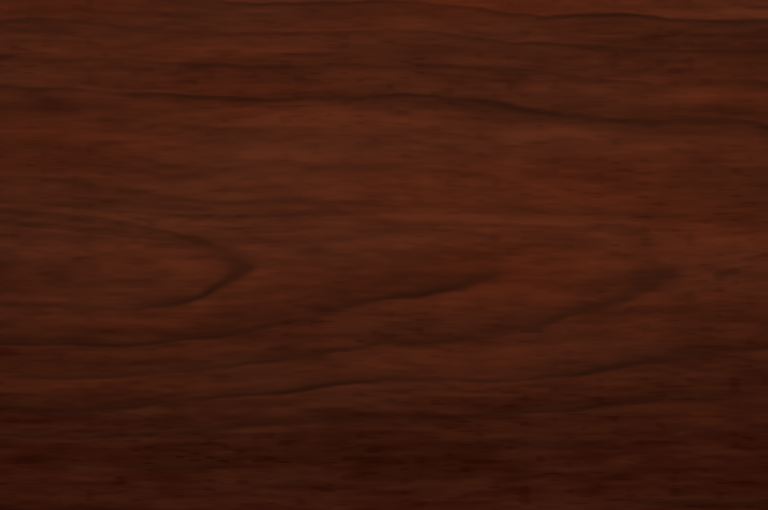
A Shadertoy shader for this texture:

```glsl
// Dark mahogany board: horizontal grain with cathedral arches along the middle.

const vec3 DARK_WOOD  = vec3(0.160, 0.046, 0.018);
const vec3 MID_WOOD   = vec3(0.248, 0.108, 0.058);
const vec3 LIGHT_WOOD = vec3(0.340, 0.152, 0.084);
const vec3 VEIN_COLOR = vec3(0.155, 0.072, 0.042);

float hash(vec2 p) {
    vec3 q = fract(vec3(p.xyx) * 0.1031);
    q += dot(q, q.yzx + 33.33);
    return fract((q.x + q.y) * q.z);
}

// Smooth value noise, from -1 to 1.
float noise(vec2 p) {
    vec2 cell = floor(p);
    vec2 f = fract(p);
    vec2 u = f * f * (3.0 - 2.0 * f);
    float low  = mix(hash(cell), hash(cell + vec2(1, 0)), u.x);
    float high = mix(hash(cell + vec2(0, 1)), hash(cell + vec2(1, 1)), u.x);
    return 2.0 * mix(low, high, u.y) - 1.0;
}

float fbm(vec2 p, int octaves) {
    float sum = 0.0;
    float amplitude = 0.55;
    for (int i = 0; i < octaves; i++) {
        sum += amplitude * noise(p);
        p = p * 2.03 + vec2(17.3, 9.1);
        amplitude *= 0.5;
    }
    return sum;
}

// Distance from the heart of a tapering log; level lines are arches.
float ringRadius(vec2 p, float axis) {
    float depth = 0.045 + 0.13 * p.x + 0.018 * noise(vec2(p.x * 4.0, 3.7));
    float bend = 0.028 * fbm(p * vec2(2.2, 5.0) + 4.0, 3);
    float ripple = 0.005 * fbm(p * vec2(16.0, 30.0), 2);
    return length(vec2(p.y - axis, depth)) + bend + ripple;
}

// Thin late wood line with a soft shoulder; each ring has its own strength.
float ringVein(float phase, vec2 p, float side) {
    float f = fract(phase);
    float shoulder = smoothstep(0.35, 0.9, f) * (1.0 - smoothstep(0.9, 1.0, f));
    float line = smoothstep(0.74, 0.88, f) * (1.0 - smoothstep(0.88, 0.98, f));
    float strength = 0.2 + 0.8 * hash(vec2(floor(phase), side));
    float breaks = 0.6 + 0.7 * fbm(p * vec2(5.0, 12.0) + 21.0, 3);
    return (0.35 * shoulder + 0.55 * line) * strength * breaks;
}

// Short dark dashes along the fibres.
float pores(vec2 p) {
    float dash = noise(p * vec2(34.0, 150.0) + 51.0);
    float patches = 0.65 + 0.5 * noise(p * vec2(3.0, 9.0) + 7.0);
    return smoothstep(0.3, 0.85, dash) * patches;
}

vec3 woodColor(float tone) {
    vec3 lower = mix(DARK_WOOD, MID_WOOD, clamp(tone * 2.0, 0.0, 1.0));
    return mix(lower, LIGHT_WOOD, clamp(tone * 2.0 - 1.0, 0.0, 1.1));
}

// Room light: brighter above, falling off to the lower edge and the sides.
float roomLight(vec2 p, float aspect) {
    float side = p.x / aspect - 0.5;
    float rise = 0.50 * smoothstep(-0.1, 0.7, p.y) - 0.32;
    return rise - 0.5 * side * side;
}

void mainImage(out vec4 fragColor, in vec2 fragCoord) {
    vec2 p = fragCoord / iResolution.y;
    float aspect = iResolution.x / iResolution.y;

    // Growth rings and arches
    float axis = 0.48 + 0.018 * noise(vec2(p.x * 2.5, 1.3));
    float radius = ringRadius(p, axis);
    float side = smoothstep(-0.03, 0.03, p.y - axis);
    float phase = radius * 17.0;
    float vein = mix(ringVein(phase, p, 2.0), ringVein(phase, p, 5.0), side);

    // Streaks follow the rings, fibres run almost straight along the board
    float drift = side * 7.0 * smoothstep(0.0, 0.15, abs(p.y - axis));
    float streaks = fbm(vec2(p.x * 1.3 + drift, radius * 26.0), 4);
    float waver = 0.008 * noise(p * vec2(3.0, 4.0) + 13.0);
    vec2 along = vec2(p.x, p.y + waver);
    float threads = fbm(along * vec2(3.5, 62.0) + 5.0, 2);
    float fibres = fbm(along * vec2(18.0, 110.0), 2);
    float mottle = fbm(p * vec2(11.0, 20.0) + 31.0, 4);

    // Warm heart wood between the arches
    float offset = (p.y - axis) / 0.085;
    float heart = exp(-offset * offset) * smoothstep(0.1, 0.45, p.x);

    float tone = 0.61 + roomLight(p, aspect);
    tone += 0.31 * streaks + 0.17 * threads + 0.20 * fibres + 0.13 * mottle;
    tone += 0.14 * heart - 0.17 * pores(along);

    // Colour drifts between brown and red
    vec3 color = woodColor(tone);
    float redness = fbm(p * vec2(2.0, 11.0) + 61.0, 2);
    color *= 1.0 + redness * vec3(0.02, -0.08, -0.16);
    color = mix(color, min(color, VEIN_COLOR), clamp(vein, 0.0, 0.8));
    fragColor = vec4(color, 1.0);
}
```
